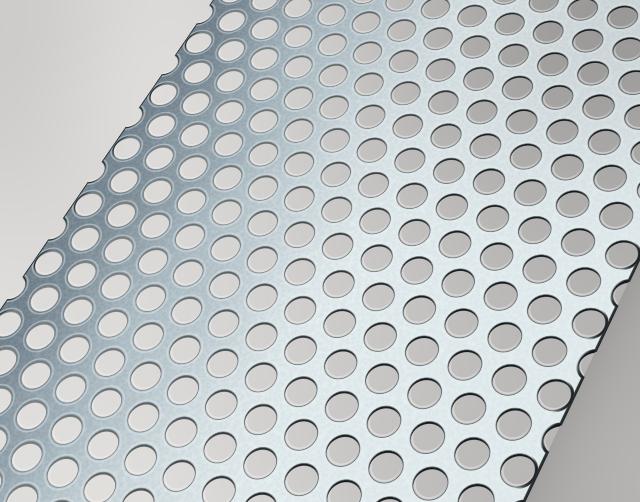
Reproduce this texture procedurally as a Shadertoy shader.

```glsl
const vec3 SLATE = vec3(0.45, 0.51, 0.55);
const vec3 STEEL = vec3(0.66, 0.72, 0.75);
const vec3 SILVER = vec3(0.88, 0.915, 0.925);
const vec3 INK = vec3(0.05, 0.07, 0.08);
const vec3 CUT = vec3(0.28, 0.31, 0.32);

const float HOLE_RADIUS = 0.35;
const float SHEET_CENTER = 0.24;
const float SHEET_HALF_WIDTH = 6.63;
const vec2 WALL_SHIFT = vec2(0.026, 0.045);

float cover(float dist, float softness) {
    return 1.0 - smoothstep(-softness, softness, dist);
}

float line(float dist, float halfWidth, float softness) {
    return cover(abs(dist) - halfWidth, softness);
}

vec2 hash2(vec2 p) {
    vec3 h = fract(vec3(p.xyx) * vec3(0.1031, 0.1030, 0.0973));
    h += dot(h, h.yzx + 33.33);
    return fract((h.xx + h.yz) * h.zy);
}

// Distance to the nearest scattered feature point
float cellular(vec2 p) {
    float nearest = 2.0;
    for (int y = -1; y <= 1; y++)
    for (int x = -1; x <= 1; x++) {
        vec2 cell = floor(p) + vec2(x, y);
        nearest = min(nearest, length(cell + hash2(cell) - p));
    }
    return nearest;
}

// Lattice indices seen through the tilted camera
vec2 canvasToLattice(vec2 p) {
    const vec2 ORIGIN = vec2(0.526, 0.457);
    const vec2 COLUMN_STEP = vec2(0.0520, -0.02347);
    const vec2 ROW_STEP = vec2(-0.0078, -0.06415);
    const vec2 TILT = vec2(-0.0135, -0.0176);
    mat2 basis = mat2(COLUMN_STEP - p * TILT.x, ROW_STEP - p * TILT.y);
    return inverse(basis) * (p - ORIGIN);
}

// Triangular lattice with unit pitch
vec2 latticeToSheet(vec2 index) {
    return vec2(index.x + 0.5 * index.y, 0.866 * index.y);
}

vec2 fromNearestHole(vec2 index) {
    vec2 best = vec2(9.0);
    for (int y = 0; y <= 1; y++)
    for (int x = 0; x <= 1; x++) {
        vec2 offset = latticeToSheet(fract(index) - vec2(x, y));
        if (dot(offset, offset) < dot(best, best)) best = offset;
    }
    return best;
}

vec3 backdrop(vec2 p) {
    float light = mix(0.87, 0.71, smoothstep(0.15, 0.95, p.x));
    light -= 0.10 * smoothstep(0.4, 1.0, p.x) * smoothstep(0.25, 0.78, p.y);
    light -= 0.06 * (1.0 - smoothstep(0.0, 0.28, p.x)) * smoothstep(0.3, 0.6, p.y);
    light += 0.008 * sin(7.0 * p.x + 3.0 * sin(5.0 * p.y));
    return light * vec3(1.0, 0.995, 0.985);
}

vec3 metal(vec2 p, vec2 sheet, float across) {
    float cloud = sin(sheet.x * 1.3 + sin(sheet.y * 0.9)) * sin(sheet.y * 0.7 + sheet.x * 0.4);
    float sheen = across + 0.025 * cloud;
    vec3 color = mix(SLATE, STEEL, smoothstep(-0.02, 0.30, sheen));
    color = mix(color, SILVER, smoothstep(0.18, 0.60, sheen));
    color *= 1.0 - 0.09 * smoothstep(0.35, 0.78, p.y) * smoothstep(0.3, 0.8, across);
    float grain = cellular(sheet * 9.0) + 0.6 * cellular(sheet * vec2(22.0, 17.0));
    return color + 0.05 * (grain - 0.75) * mix(1.3, 0.5, across);
}

void mainImage(out vec4 fragColor, in vec2 fragCoord) {
    vec2 p = fragCoord / iResolution.x;
    vec2 index = canvasToLattice(p);
    vec2 sheet = latticeToSheet(index);
    float soft = 0.5 * (length(dFdx(sheet)) + length(dFdy(sheet))) * 0.75;

    vec2 local = fromNearestHole(index);
    float hole = length(local) - HOLE_RADIUS;
    float edge = abs(sheet.x - SHEET_CENTER) - SHEET_HALF_WIDTH;
    float across = clamp((sheet.x - SHEET_CENTER) / (2.0 * SHEET_HALF_WIDTH) + 0.5, 0.0, 1.0);
    float body = max(edge, -hole);
    float rightSide = smoothstep(0.1, 0.75, across);

    // Backdrop with the shadow beside the right edge
    vec3 color = backdrop(p);
    color *= 1.0 - 0.12 * step(0.5, across) * exp(-1.2 * max(edge, 0.0)) * cover(-edge, soft);

    // Cut wall, seen along the upper side of each hole
    float farRim = length(local - WALL_SHIFT) - HOLE_RADIUS;
    float wall = cover(hole, soft) * cover(-farRim, soft) * cover(edge, soft);
    color = mix(color, mix(CUT, INK, rightSide), wall * mix(0.65, 0.95, rightSide));
    float innerGlow = line(hole + 0.045, 0.018, soft) * cover(edge, soft);
    float lowerSide = smoothstep(-0.2, 0.3, dot(local, vec2(-0.1, 1.0)));
    color = mix(color, vec3(0.95), innerGlow * lowerSide * 0.5);

    // Sheet surface with a bright lip around each hole
    vec3 surface = metal(p, sheet, across);
    float lip = line(hole - 0.05, 0.018, soft);
    surface = mix(surface, SILVER * 1.04, lip * mix(0.45, 0.25, across));
    color = mix(color, surface, cover(body, soft));

    // Thin hole outlines and the heavier outer edge
    float outline = line(hole, 0.008, soft) * cover(edge, soft);
    color = mix(color, CUT, outline * mix(0.55, 0.8, rightSide));
    float border = line(body, mix(0.014, 0.032, step(0.5, across)), soft);
    color = mix(color, INK, border * cover(abs(edge) - 0.3, 0.05) * cover(edge - 0.03, soft)
        * smoothstep(-0.3, -0.05, edge) * 0.85);

    fragColor = vec4(clamp(color, 0.0, 1.0), 1.0);
}
```
